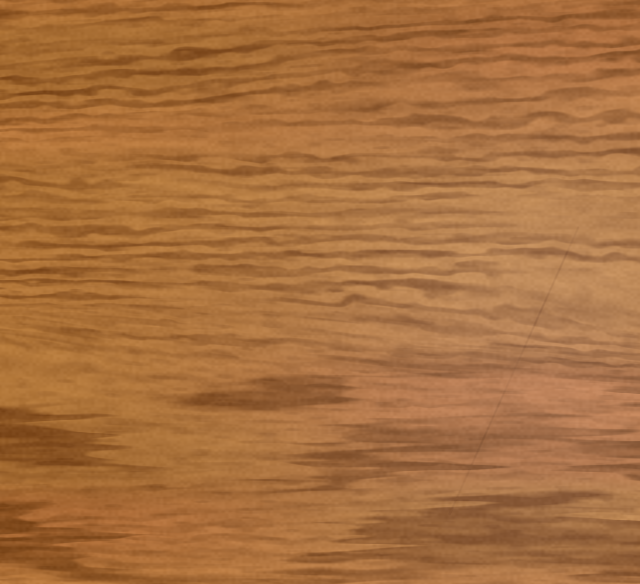
A WebGL 1 fragment shader for this texture:

```glsl
precision highp float;
// Varnished oak board: ragged horizontal growth lines above, feathered
// cathedral patches below, with short pores, a soft glare and a scratch.
// Stretched value noise is layered into one darkness, then coloured.
uniform vec2 u_resolution;

const vec3 GOLD_WOOD = vec3(0.710, 0.475, 0.225);
const vec3 ORANGE_WOOD = vec3(0.715, 0.445, 0.225);
const vec3 DARK_GRAIN = vec3(0.480, 0.270, 0.090);
const vec3 GLARE_TINT = vec3(0.060, 0.090, 0.150);
const vec2 GLARE_CENTRE = vec2(0.95, 0.40);
const float GLARE_RADIUS = 0.56;
const float RING_COUNT = 40.0;      // growth lines per canvas height
const float RING_STRENGTH = 0.78;
const float PATCH_TOP = 0.41;       // height where the patches fade out
const float PATCH_STRENGTH = 0.78;
const float STREAK_STRENGTH = 0.20;
const float FIBRE_STRENGTH = 0.20;
const float PORE_STRENGTH = 0.20;
const float TONE_STRENGTH = 0.34;   // broad light and dark zones
const float MOTTLE = 0.035;
const vec2 SCRATCH_START = vec2(0.77, 0.12);
const vec2 SCRATCH_END = vec2(0.99, 0.61);
const float SCRATCH_WIDTH = 0.0035;

float hash(vec2 cell) {
  vec3 h = fract(cell.xyx * 0.1031);
  h += dot(h, h.yzx + 33.33);
  return fract((h.x + h.y) * h.z);
}

float noise(vec2 p) {
  vec2 cell = floor(p);
  vec2 f = fract(p);
  f = f * f * (3.0 - 2.0 * f);
  float low = mix(hash(cell), hash(cell + vec2(1.0, 0.0)), f.x);
  float high = mix(hash(cell + vec2(0.0, 1.0)), hash(cell + 1.0), f.x);
  return mix(low, high, f.y);
}

// Noise stretched along the grain, in three octaves.
float streaks(vec2 p) {
  float sum = 0.0;
  float weight = 0.5;
  for (int i = 0; i < 3; i++) {
    sum += weight * noise(p);
    p = p * vec2(2.1, 1.9) + vec2(17.3, 9.1);
    weight *= 0.55;
  }
  return sum / 0.926;
}

// Bends the grain: rising at the top, falling just below the middle.
vec2 bendGrain(vec2 p) {
  float offset = (p.y - 0.43) / 0.09;
  float fall = 0.10 * (p.x - 0.5) * exp(-offset * offset);
  float rise = 0.05 * p.x * smoothstep(0.70, 0.95, p.y);
  float ripple = 0.006 * (noise(p * vec2(7.0, 12.0)) - 0.5);
  return vec2(p.x, p.y + fall - rise + ripple);
}

// Shift along the grain that frays edges into fibres.
float fray(vec2 p) {
  return noise(p * vec2(4.0, 95.0)) + 0.6 * noise(p * vec2(11.0, 150.0)) - 0.8;
}

// Growth lines of uneven spacing, broken into overlapping dashes.
float growthRings(vec2 p) {
  float phase = RING_COUNT * p.y + 1.7 * noise(p * vec2(1.3, 7.0));
  phase += 0.55 * (noise(p * vec2(16.0, 70.0)) - 0.5);
  phase += 0.35 * (noise(p * vec2(38.0, 130.0)) - 0.5);
  float wave = 0.5 + 0.5 * cos(6.28318 * phase);
  vec2 frayed = p + vec2(0.16 * fray(p), 0.0);
  float strength = streaks(frayed * vec2(3.0, 28.0) + 40.0);
  float dashes = 0.5 + 0.5 * noise(p * vec2(15.0, 115.0) + 90.0);
  return smoothstep(0.15, 1.0, wave) * smoothstep(0.20, 0.75, strength) * dashes;
}

// Broad zigzag bands whose ends are combed out along the grain.
float cathedral(vec2 p) {
  vec2 q = vec2(p.x + 0.22 * fray(p + 3.0), p.y);
  float band = sin(37.0 * (q.y + 0.06 * sin(6.5 * q.x - 1.0)));
  float field = 0.6 * band + 1.7 * (noise(q * vec2(3.5, 7.0) + 5.0) - 0.5);
  field += 0.7 * (noise(p * vec2(5.0, 60.0) + 31.0) - 0.5);
  float fibre = 0.45 + 0.55 * noise(p * vec2(9.0, 110.0) + 70.0);
  return smoothstep(0.10, 0.60, field) * fibre;
}

float scratch(vec2 p) {
  vec2 along = SCRATCH_END - SCRATCH_START;
  float t = clamp(dot(p - SCRATCH_START, along) / dot(along, along), 0.0, 1.0);
  float dist = length(p - SCRATCH_START - along * t);
  float wear = 0.3 + 0.7 * noise(vec2(t * 18.0, 3.0));
  return wear * (1.0 - smoothstep(0.0, SCRATCH_WIDTH, dist));
}

void main() {
  vec2 p = gl_FragCoord.xy / u_resolution.y;
  vec2 grain = bendGrain(p);

  // Darkness of the grain
  float lower = 1.0 - smoothstep(PATCH_TOP - 0.07, PATCH_TOP + 0.05, grain.y);
  float dark = RING_STRENGTH * growthRings(grain) * mix(1.0, 0.4, lower);
  dark += PATCH_STRENGTH * cathedral(grain) * lower;
  dark += STREAK_STRENGTH * smoothstep(0.2, 0.8, streaks(grain * vec2(3.0, 45.0)));
  dark += FIBRE_STRENGTH * (noise(grain * vec2(22.0, 125.0) + 57.0) - 0.4);
  dark += PORE_STRENGTH * smoothstep(0.6, 0.95, noise(grain * vec2(26.0, 140.0) + 11.0));
  dark += TONE_STRENGTH * (noise(grain * vec2(1.6, 9.0) + 13.0) - 0.5);
  dark += 0.25 * scratch(p);

  // Wood colour, glare and fine mottling
  float hue = noise(grain * vec2(0.9, 9.0) + 23.0);
  vec3 wood = mix(ORANGE_WOOD, GOLD_WOOD, smoothstep(0.2, 0.8, hue));
  vec3 color = mix(wood, DARK_GRAIN, clamp(dark, -0.1, 1.0));
  vec2 fromGlare = (p - GLARE_CENTRE) / GLARE_RADIUS;
  color += GLARE_TINT * exp(-dot(fromGlare, fromGlare));
  color += MOTTLE * (noise(p * vec2(170.0, 210.0)) - 0.5);
  gl_FragColor = vec4(color, 1.0);
}
```
